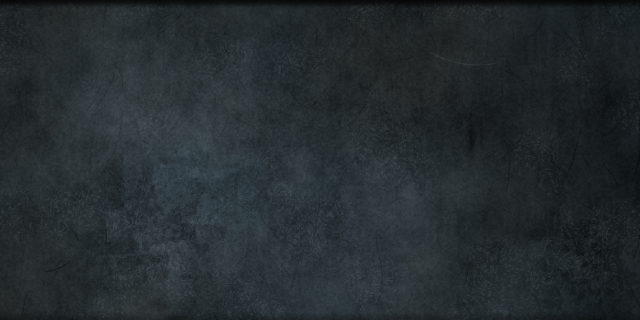
A WebGL 1 fragment shader for this texture:

```glsl
precision highp float;
// Dark, worn slate plaster: a broad off-centre glow broken up by layered noise,
// with crisp flakes and specks from cellular noise, dense hairline scratches,
// fine grain, a few curved scuffs and a shaded top and bottom edge.
uniform vec2 u_resolution;

const vec3 SHADOW_COLOR = vec3(0.080, 0.100, 0.108);
const vec3 PALE_COLOR = vec3(0.220, 0.253, 0.268);
const vec3 BLUE_SHIFT = vec3(-0.045, 0.000, 0.045);
const vec2 GLOW_CENTER = vec2(0.76, 0.43);
const vec2 GLOW_SIZE = vec2(0.78, 0.64);
const float BASE_TONE = 0.17;
const float GLOW_TONE = 0.70;
const float CLOUD_TONE = 1.05;
const float MOTTLE_TONE = 0.40;
const float FLAKE_TONE = 0.30;
const float GRAIN_TONE = 0.42;
const float SPECK_TONE = 0.30;
const float SCRATCH_TONE = 0.26;
const float LINE_WIDTH = 0.0035;
const vec3 FLAKES_LEFT = vec3(0.53, 0.30, 0.26);   // centre, radius
const vec3 FLAKES_MIDDLE = vec3(1.28, 0.49, 0.14);
const vec3 FLAKES_RIGHT = vec3(1.83, 0.18, 0.20);
const vec2 STAIN_CENTER = vec2(1.47, 0.56);

float hash(vec2 p) {
  vec3 q = fract(p.xyx * vec3(0.1031, 0.1030, 0.0973));
  q += dot(q, q.yzx + 33.33);
  return fract((q.x + q.y) * q.z);
}

vec2 hash2(vec2 p) { return vec2(hash(p), hash(p + 47.3)); }

float noise(vec2 p) {
  vec2 i = floor(p), f = fract(p);
  f = f * f * (3.0 - 2.0 * f);
  return mix(mix(hash(i), hash(i + vec2(1, 0)), f.x),
             mix(hash(i + vec2(0, 1)), hash(i + 1.0), f.x), f.y);
}

float fbm(vec2 p) {
  float sum = 0.0, weight = 0.5;
  for (int i = 0; i < 6; i++) {
    sum += weight * noise(p);
    p = mat2(1.6, 1.2, -1.2, 1.6) * p + 7.7;
    weight *= 0.52;
  }
  return sum;
}

// Distance to the nearest cell point.
float cellular(vec2 p) {
  float nearest = 2.0;
  for (int k = 0; k < 9; k++) {
    vec2 c = floor(p) + vec2(mod(float(k), 3.0), floor(float(k) / 3.0)) - 1.0;
    nearest = min(nearest, distance(p, c + hash2(c)));
  }
  return nearest;
}

float stroke(float d) { return 1.0 - smoothstep(0.0, max(LINE_WIDTH, 1.1 / u_resolution.y), abs(d)); }

// One thin, slightly bent line per cell, of random tilt, length and strength.
float scratches(vec2 p, float scale, float spread, float seed) {
  vec2 q = p * scale;
  float mark = 0.0;
  for (int k = 0; k < 9; k++) {
    vec2 c = floor(q) + vec2(mod(float(k), 3.0), floor(float(k) / 3.0)) - 1.0;
    vec2 r = hash2(c + seed), d = q - c - r;
    float angle = (hash(c + seed + 9.1) - 0.5) * spread;
    vec2 dir = vec2(sin(angle), cos(angle));
    float along = dot(d, dir), reach = 0.25 + 0.65 * r.y;
    float across = dot(d, vec2(dir.y, -dir.x)) + 0.04 * sin(along * 5.0 + r.x * 6.0);
    mark = max(mark, r.x * stroke(across / scale) * (1.0 - smoothstep(0.4 * reach, reach, abs(along))));
  }
  return mark;
}

// Shallow curved scuff that tapers towards both ends.
float scuff(vec2 p, vec2 center, float reach, float slope) {
  vec2 d = p - center;
  float u = d.x / reach;
  return stroke(d.y - slope * d.x - 0.25 * reach * u * u) * (1.0 - smoothstep(0.5, 1.0, abs(u)));
}

float spot(vec2 d) { return exp(-dot(d, d)); }
float patchAt(vec2 p, vec3 area) { return spot((p - area.xy) / area.z); }

void main() {
  vec2 uv = gl_FragCoord.xy / u_resolution, p = gl_FragCoord.xy / u_resolution.y;
  // Broad light, clouds and mottling
  float glow = spot((p - GLOW_CENTER) / GLOW_SIZE);
  float tone = BASE_TONE + GLOW_TONE * glow + CLOUD_TONE * (fbm(p * 3.2 + 3.0) - 0.5);
  vec2 warp = vec2(fbm(p * 22.0), fbm(p * 22.0 + 31.0)) - 0.5;
  tone += MOTTLE_TONE * warp.x * (0.5 + glow);
  // Flaked paint in worn areas
  float worn = patchAt(p, FLAKES_LEFT) + 0.6 * patchAt(p, FLAKES_MIDDLE) + 0.8 * patchAt(p, FLAKES_RIGHT);
  float flake = smoothstep(0.36, 0.50, cellular(p * 15.0 + warp * 3.2));
  tone += FLAKE_TONE * worn * (flake - 0.35);
  // Grain, brushing and pale irregular specks
  float grain = 0.5 * noise(p * 125.0) + 0.6 * noise(p * 251.0 + 9.0) - 0.55;
  tone += GRAIN_TONE * grain * (0.6 + 0.6 * glow) + 0.09 * (noise(p * vec2(95.0, 7.0)) - 0.5);
  float speck = 1.0 - smoothstep(0.12, 0.38, cellular(p * 75.0 + warp * 5.0));
  tone += SPECK_TONE * speck * smoothstep(0.46, 0.68, fbm(p * 6.0 + 19.0) + 0.12 * worn);
  // Scratches, scuffs and a dark stain
  tone -= SCRATCH_TONE * (scratches(p, 5.0, 1.4, 3.0) + 0.8 * scratches(p, 13.0, 2.6, 61.0));
  tone += SCRATCH_TONE * scratches(p, 11.0, 0.6, 23.0) * (0.25 + 0.6 * worn);
  tone += 0.35 * scuff(p, vec2(1.45, 0.80), 0.14, -0.15) - 0.45 * scuff(p, vec2(0.18, 0.16), 0.05, 0.4);
  tone -= 0.35 * spot((p - STAIN_CENTER + warp * 0.03) / vec2(0.012, 0.04));
  // Blue in the light, neutral to brown elsewhere; edges fall into shade
  float hue = fbm(p * 2.4 + 41.0) - 0.52 + 0.12 * (glow - 0.5);
  vec3 color = mix(SHADOW_COLOR, PALE_COLOR, clamp(tone, -0.3, 1.35));
  color += BLUE_SHIFT * hue * (0.4 + 0.6 * clamp(tone, 0.0, 1.0));
  color *= mix(0.25, 1.0, smoothstep(0.0, 0.03, 1.0 - uv.y)) * mix(0.75, 1.0, smoothstep(0.0, 0.03, uv.y));
  gl_FragColor = vec4(color, 1.0);
}
```
